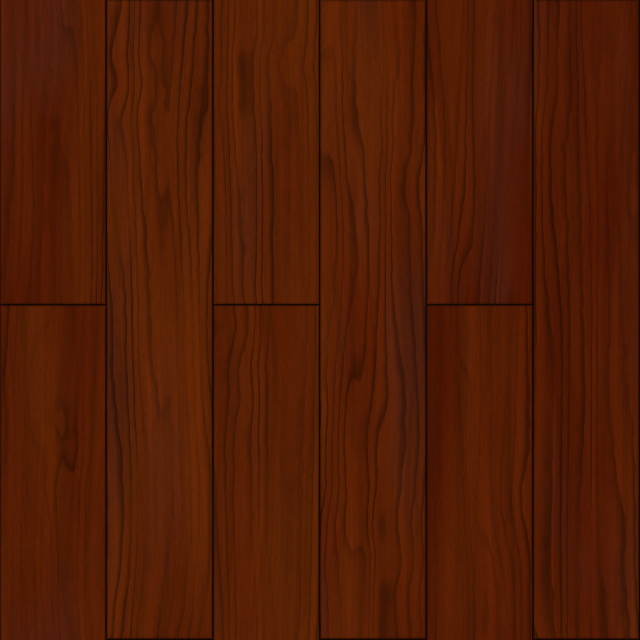
Give the GLSL for this texture, as a Shadertoy shader.

```glsl
float hash(vec2 p) {
    return fract(sin(dot(p, vec2(12.9898, 78.233))) * 43758.5453);
}

float noise(vec2 p) {
    vec2 i = floor(p), f = fract(p);
    f = f * f * (3.0 - 2.0 * f);
    return mix(mix(hash(i), hash(i + vec2(1, 0)), f.x),
               mix(hash(i + vec2(0, 1)), hash(i + vec2(1, 1)), f.x), f.y);
}

float fbm(vec2 p) {
    float sum = 0.0, amp = 0.5;
    for (int i = 0; i < 4; i++) {
        sum += amp * noise(p);
        p = p * 2.03 + 17.3;
        amp *= 0.5;
    }
    return sum / 0.9375;
}

// Dark growth lines: contours of a field stretched along the plank
float veins(vec2 p, vec2 seed) {
    float kink = smoothstep(0.45, 0.8, noise(p * vec2(1.5, 4.0) + seed + 31.0));
    float field = 9.0 * p.x
                + 2.6 * noise(p * vec2(3.0, 3.5) + seed)
                + 1.6 * noise(p * vec2(7.0, 1.5) + seed + 9.0)
                + 0.9 * kink * noise(p * vec2(2.0, 17.0) + seed + 5.0)
                + 0.15 * noise(p * vec2(12.0, 50.0) + seed);
    float t = fract(field);
    float line = smoothstep(0.3, 0.86, t) * (1.0 - smoothstep(0.86, 1.0, t));
    float patches = smoothstep(0.25, 0.8, noise(p * vec2(3.0, 4.0) + seed + 63.0));
    return line * line * (0.2 + 0.8 * patches) * (0.5 + 0.5 * hash(floor(vec2(field)) + seed));
}

vec3 wood(vec2 p, float column) {
    vec2 seed = vec2(column * 23.7 + 4.0, column * 11.3 + 2.0);
    float redness[6] = float[6](0.5, 0.12, 0.22, 0.25, 0.75, 0.5);

    // Broad colour drift within each plank
    float drift = fbm(p * vec2(2.5, 2.2) + seed) - 0.5;
    float red = clamp(redness[int(column)] + 1.5 * drift, 0.0, 1.0);
    vec3 col = mix(vec3(0.365, 0.14, 0.022), vec3(0.295, 0.083, 0.011), red);
    float plum = smoothstep(0.52, 0.85, fbm(p * vec2(2.0, 2.6) + seed + 47.0));
    col = mix(col, vec3(0.31, 0.125, 0.07), 0.65 * plum);

    // Streaks, fibres and pores
    float sway = 0.12 * noise(p * vec2(1.5, 5.0) + seed);
    float streak = fbm(vec2((p.x + sway) * 13.0, p.y * 2.0) + seed) - 0.5;
    float fibre = noise(vec2((p.x + sway) * 42.0, p.y * 7.0) + seed) - 0.5;
    float pore = noise(p * vec2(75.0, 110.0) + seed) - 0.5;
    col *= 1.0 + 0.3 * streak + 0.09 * fibre + 0.08 * pore;

    return col * (1.0 - 0.36 * veins(p, seed));
}

void mainImage(out vec4 fragColor, in vec2 fragCoord) {
    vec2 uv = fragCoord / iResolution.xy;
    float pixel = 1.0 / iResolution.y;

    // Six planks across, every other one shifted along its length
    float x = uv.x * 6.0 + 0.004;
    float column = mod(floor(x), 6.0);
    float joint = mod(column, 2.0) < 0.5 ? 0.524 : 0.001;
    vec2 p = vec2(fract(x), fract(uv.y - joint));

    vec3 col = wood(p, column);

    // Dark seams with a soft bevel
    vec2 edge = min(p, 1.0 - p) * vec2(1.0 / 6.0, 1.0);
    float d = min(edge.x, edge.y);
    col *= 0.8 + 0.2 * smoothstep(0.001, 0.005, d);
    float seam = 1.0 - smoothstep(-0.6 * pixel, 0.6 * pixel, d - 0.0012);
    col = mix(col, vec3(0.07, 0.022, 0.01), 0.92 * seam);

    fragColor = vec4(col, 1.0);
}
```
